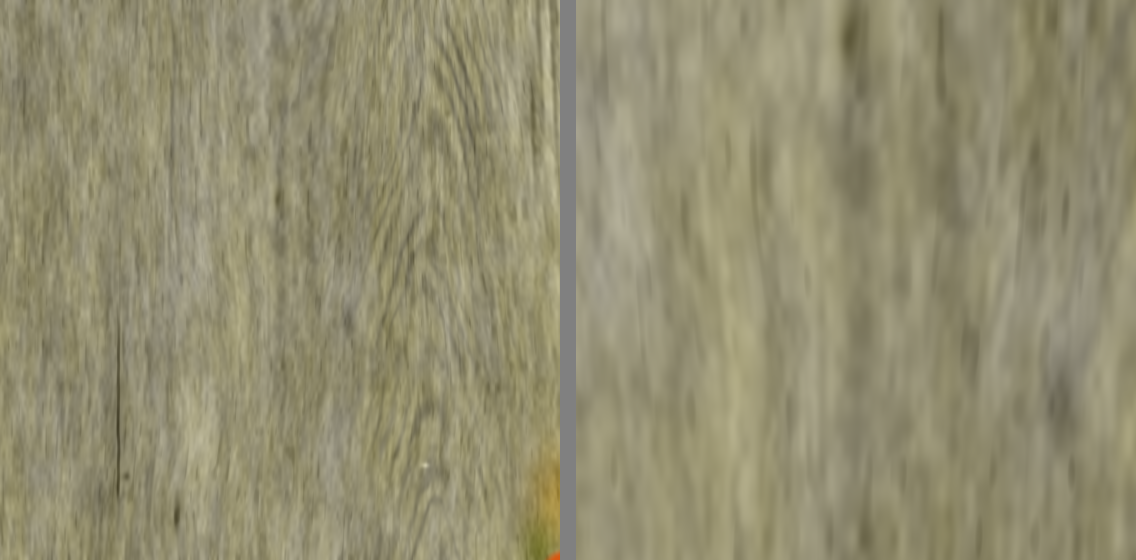
Left, the full canvas; right, a detail of the centre.
Write a Shadertoy shader that draws this texture.

```glsl
// Weathered olive-grey wood with upright grain and nested cathedral arches.
// Stretched value noise makes streaks, fibres and pores; bent level lines make
// the arches; soft ellipses add dark stains, a crack, knots and a warm corner.

float hash(vec2 p) {
    vec3 q = fract(p.xyx * vec3(0.1031, 0.1030, 0.0973));
    q += dot(q, q.yzx + 33.33);
    return fract((q.x + q.y) * q.z);
}

// Smooth value noise in -1..1
float noise(vec2 p) {
    vec2 cell = floor(p), f = fract(p);
    f = f * f * (3.0 - 2.0 * f);
    float low = mix(hash(cell), hash(cell + vec2(1, 0)), f.x);
    float high = mix(hash(cell + vec2(0, 1)), hash(cell + vec2(1, 1)), f.x);
    return 2.0 * mix(low, high, f.y) - 1.0;
}

float fbm(vec2 p) {
    float sum = 0.0, amp = 0.6;
    for (int i = 0; i < 4; i++) {
        sum += amp * noise(p);
        p = p * 2.03 + 17.3;
        amp *= 0.55;
    }
    return sum;
}

// Soft ellipse: 1 at the centre, fading over the given radii
float blot(vec2 p, vec2 centre, vec2 radii) {
    vec2 d = (p - centre) / radii;
    return exp(-dot(d, d));
}

// Nested arches, pointed upward; x is measured from their axis
float archRings(vec2 p, float x) {
    float wobble = 0.045 * fbm(p * vec2(13.0, 8.0) + 40.0)
                 + 0.012 * noise(p * vec2(55.0, 30.0));
    float level = p.y + 4.6 * (sqrt(x * x + 0.0012) - 0.035) + wobble;
    level += 0.04 * noise(vec2(level * 6.0, 3.0));
    float wave = 0.5 + 0.5 * cos(level * 66.0);
    float patchy = 0.6 + 0.7 * noise(p * vec2(16.0, 9.0) + 9.0);
    return pow(wave, 1.8) * clamp(patchy, 0.1, 1.2);
}

void mainImage(out vec4 fragColor, in vec2 fragCoord) {
    vec2 p = fragCoord / iResolution.xy;

    // Grain coordinates: gentle waves, and fanning out below the arches
    float axisX = p.x - 0.77 + 0.012 * noise(vec2(p.y * 4.0, 5.0));
    vec2 grain = p;
    grain.x += 0.5 * axisX * p.y * exp(-25.0 * axisX * axisX);
    grain.x += 0.014 * noise(p * vec2(5.0, 3.0) + 7.0)
             + 0.003 * noise(p * vec2(25.0, 9.0));

    // Streaks from broad to fine
    float broad = fbm(grain * vec2(9.0, 1.5) + 3.0);
    float streak = fbm(grain * vec2(34.0, 3.0) + 21.0);
    float fibre = noise(grain * vec2(100.0, 14.0) + 60.0);
    float thread = noise(grain * vec2(175.0, 32.0) + 90.0);
    float speck = noise(grain * vec2(220.0, 75.0) + 170.0);
    float mottle = fbm(p * vec2(20.0, 12.0) + 70.0);
    float tone = 0.010 + 0.052 * broad + 0.046 * streak + 0.044 * fibre
               + 0.044 * thread + 0.030 * speck + 0.034 * mottle;

    // Short dark pores, narrow and scattered
    float pore = smoothstep(0.4, 0.95, noise(grain * vec2(150.0, 26.0) + 130.0));
    tone -= 0.06 * pore;

    // Cathedral figure
    float archArea = exp(-pow(abs(axisX) / 0.125, 4.0));
    float rings = archRings(p, axisX);
    tone += archArea * (0.036 - 0.115 * rings);

    // Sharper ridges along the upper right edge
    float ridgeArea = smoothstep(0.85, 0.98, p.x) * smoothstep(0.1, 0.7, p.y);
    tone += 0.13 * ridgeArea * noise(vec2(p.x + 0.04 * p.y, p.y) * vec2(125.0, 5.0));

    // Long dark stains, broken up by the grain
    vec2 s = vec2(p.x + 0.008 * noise(vec2(p.y * 9.0, 2.0)), p.y);
    float stain = 0.9 * blot(s, vec2(0.205, 0.30), vec2(0.022, 0.16))
                + 0.7 * blot(s, vec2(0.213, 0.66), vec2(0.013, 0.13))
                + 0.9 * blot(s, vec2(0.305, 0.78), vec2(0.005, 0.28))
                + 0.9 * blot(s, vec2(0.500, 0.68), vec2(0.011, 0.32))
                + 0.6 * blot(s, vec2(0.555, 0.55), vec2(0.018, 0.38))
                + 0.6 * blot(s, vec2(0.045, 0.93), vec2(0.022, 0.15))
                + 0.5 * blot(s, vec2(0.110, 0.30), vec2(0.010, 0.12))
                + 0.5 * blot(s, vec2(0.520, 0.25), vec2(0.020, 0.18))
                + 0.6 * blot(s, vec2(0.175, 0.11), vec2(0.035, 0.03));
    tone -= 0.125 * stain * (0.8 + 0.6 * streak + 0.5 * fibre);

    // Pale worn patches
    float worn = blot(p, vec2(0.35, 0.62), vec2(0.06, 0.22))
               + blot(p, vec2(0.63, 0.47), vec2(0.04, 0.06))
               + blot(p, vec2(0.37, 0.16), vec2(0.03, 0.16));
    tone += 0.045 * worn;

    // Crack, knots and a bright chip
    float crack = smoothstep(0.0042, 0.0008, abs(p.x - 0.211 + 0.0015 * noise(p.yy * 20.0)));
    crack *= smoothstep(0.09, 0.13, p.y) * smoothstep(0.48, 0.38, p.y);
    float knots = blot(s, vec2(0.617, 0.430), vec2(0.009, 0.026))
                + blot(p, vec2(0.226, 0.149), vec2(0.006, 0.008))
                + blot(s, vec2(0.318, 0.080), vec2(0.006, 0.032))
                + 0.7 * blot(p, vec2(0.495, 0.645), vec2(0.005, 0.015))
                + 0.6 * blot(p, vec2(0.800, 0.797), vec2(0.005, 0.008));
    tone -= 0.20 * crack + 0.20 * knots;
    tone += 0.22 * blot(p, vec2(0.760, 0.169), vec2(0.007, 0.005));

    // Base colour, drifting between yellow-olive and cool grey
    float warmth = 0.8 * fbm(grain * vec2(15.0, 5.0) + 200.0)
                 + 0.6 * noise(grain * vec2(65.0, 20.0) + 240.0)
                 + 0.6 * smoothstep(0.8, 1.0, p.x) - 0.7 * worn
                 - 0.4 * stain - archArea * (0.8 * rings - 0.3);
    vec3 color = vec3(0.575, 0.556, 0.441) + tone * vec3(1.0, 1.0, 0.95);
    color += warmth * vec3(0.004, 0.001, -0.034);

    // Amber glow and orange tip in the lower right corner
    float amber = blot(p, vec2(1.0, 0.11), vec2(0.055, 0.09));
    color += amber * vec3(0.07, -0.01, -0.17);
    color -= 0.18 * blot(p, vec2(0.965, 0.02), vec2(0.03, 0.05)) * vec3(0.7, 0.5, 1.0);
    float tip = smoothstep(0.04, 0.02, length((p - vec2(1.01, -0.01)) * vec2(0.9, 1.2)));
    color = mix(color, vec3(0.85, 0.34, 0.06), tip);

    fragColor = vec4(clamp(color, 0.0, 1.0), 1.0);
}
```
